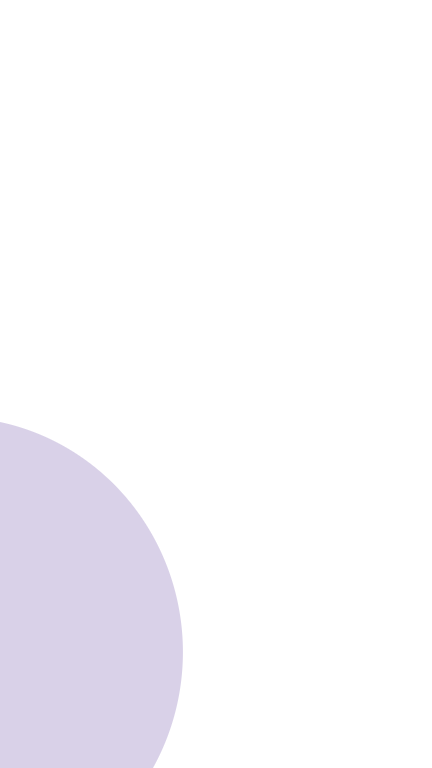
Give the GLSL for this background, as a Shadertoy shader.

```glsl
// A plain white page with one large lilac disc rising from the lower left corner.
// The disc is a slightly tall ellipse, cut off by the left and bottom borders,
// drawn from an approximate signed distance with a one-pixel soft edge.

#define PAPER_COLOR vec3(1.0, 1.0, 1.0)
#define DISC_COLOR  vec3(0.85, 0.82, 0.91)
#define DISC_CENTER vec2(-0.109, 0.151)  // fractions of canvas width and height
#define DISC_RADII  vec2(0.5324, 0.306)  // fractions of canvas width and height

// First-order signed distance to an ellipse: implicit value over its gradient.
float ellipseDistance(vec2 p, vec2 radii) {
    vec2 scaled = p / radii;
    float level = length(scaled);
    float slope = length(scaled / radii) / max(level, 1e-4);
    return (level - 1.0) / max(slope, 1e-4);
}

void mainImage(out vec4 fragColor, in vec2 fragCoord) {
    // Square units: the canvas height is 1.
    vec2 canvas = vec2(iResolution.x / iResolution.y, 1.0);
    vec2 p = fragCoord / iResolution.y;
    float pixel = 1.0 / iResolution.y;

    // Disc coverage with a smoothed rim.
    float dist = ellipseDistance(p - DISC_CENTER * canvas, DISC_RADII * canvas);
    float coverage = clamp(0.5 - dist / pixel, 0.0, 1.0);

    fragColor = vec4(mix(PAPER_COLOR, DISC_COLOR, coverage), 1.0);
}
```
